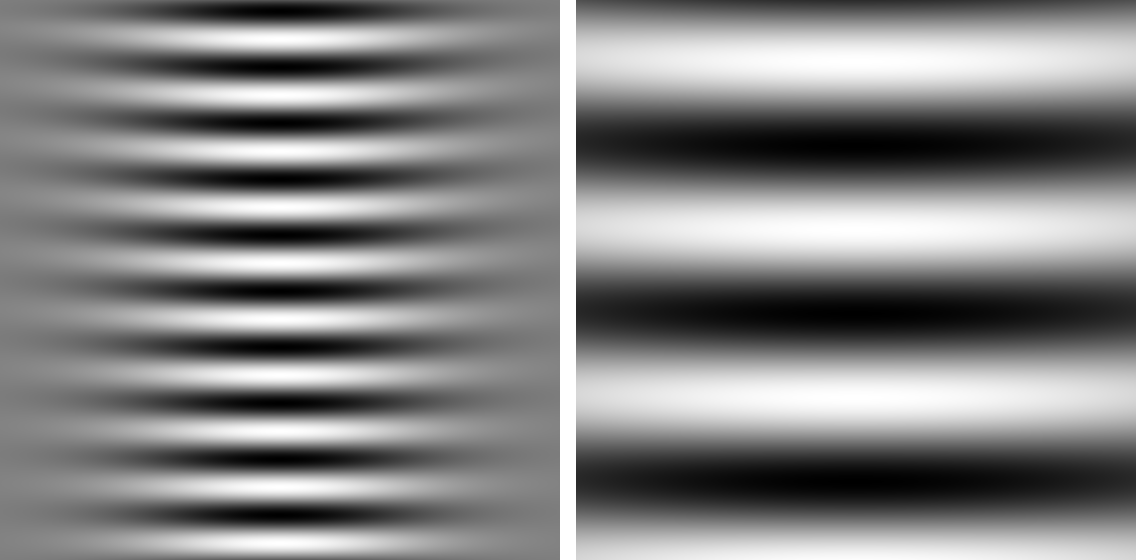
Left: the whole. Right: its middle third, enlarged.
A WebGL 2 fragment shader for this background:

```glsl
#version 300 es
precision highp float;

// Ten soft horizontal waves, black to white, fading to grey at both sides.
// A cosine runs up the canvas under a Gaussian envelope; its wavefronts
// curl upward at the sides and flatten toward the bottom.

uniform vec2 u_resolution;
out vec4 fragColor;

const float TAU = 6.2831853;

// Wavefront spread: low at the bottom, high above, wrapping at the top edge
float spread(float y) {
    return smoothstep(0.0, 0.72, y) * (1.0 - smoothstep(0.94, 1.0, y));
}

// Bell-shaped contrast across the canvas
float envelope(float x, float sigma) {
    return exp(-0.5 * x * x / (sigma * sigma));
}

void main() {
    vec2 uv = gl_FragCoord.xy / u_resolution;
    float x = uv.x - 0.5;
    float s = spread(uv.y);

    // Bent wavefronts
    float lift = mix(0.005, 0.024, s) * 4.0 * x * x;
    float wave = -cos(TAU * 10.0 * (uv.y - lift - 0.08));

    // Contrast around mid grey
    float grey = 0.5 + 0.5 * wave * envelope(x, mix(0.18, 0.198, s));
    fragColor = vec4(vec3(grey), 1.0);
}
```
